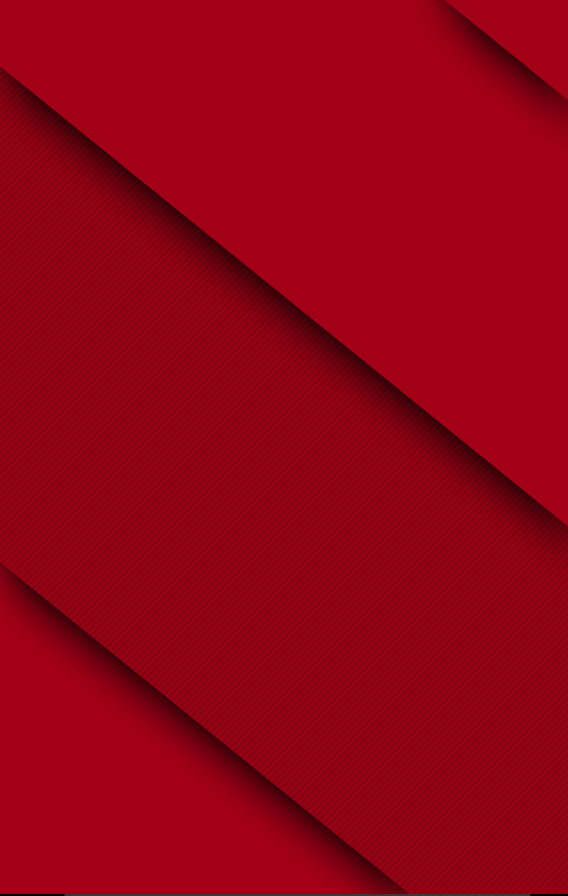
A WebGL 1 fragment shader for this background:

```glsl
precision highp float;
// Red diagonal panels with soft shadows over a finely striped band.

uniform vec2 u_resolution;

const float SLOPE = 0.81;
const float SHADOW_WIDTH = 0.058;
const float SHADOW_STRENGTH = 0.66;
const float STRIPES_PER_HEIGHT = 128.0;

const vec3 PANEL_RED = vec3(0.635, 0.0, 0.088);
const vec3 STRIPE_LIGHT = vec3(0.61, 0.005, 0.08);
const vec3 STRIPE_DARK = vec3(0.51, 0.01, 0.07);
const vec3 RULE_GREY = vec3(0.22, 0.22, 0.23);

// Signed distance to a falling diagonal, positive above it.
float diagonal(vec2 p, float height) {
  return (p.y + SLOPE * p.x - height) / sqrt(1.0 + SLOPE * SLOPE);
}

// Coverage of the positive side, smoothed over one pixel.
float cover(float d, float pixel) {
  return smoothstep(-0.5 * pixel, 0.5 * pixel, d);
}

// Brightness below an edge, with the shadow softened at both ends.
float shade(float d, float x, float start, float end) {
  float falloff = 1.0 - clamp(-d / SHADOW_WIDTH, 0.0, 1.0);
  float ends = smoothstep(-0.05, 0.05, x - start)
             * smoothstep(-0.05, 0.05, end - x);
  return 1.0 - SHADOW_STRENGTH * falloff * falloff * ends;
}

// Thin stripes rising to the right.
vec3 stripes(vec2 p) {
  float wave = 0.5 + 0.5 * sin(6.28319 * STRIPES_PER_HEIGHT * (p.x - p.y));
  return mix(STRIPE_DARK, STRIPE_LIGHT, wave);
}

void main() {
  float pixel = 1.0 / u_resolution.y;
  vec2 p = gl_FragCoord.xy * pixel;
  float width = u_resolution.x * pixel;

  float lowerEdge = diagonal(p, 0.3724);
  float middleEdge = diagonal(p, 0.926);
  float upperEdge = diagonal(p, 1.4018);

  // Panels stacked from the bottom corner to the top corner.
  vec3 color = PANEL_RED * shade(lowerEdge, p.x, 0.0, 0.46);
  vec3 band = stripes(p) * shade(middleEdge, p.x, 0.0, width);
  color = mix(color, band, cover(lowerEdge, pixel));
  vec3 panel = PANEL_RED * shade(upperEdge, p.x, 0.496, width);
  color = mix(color, panel, cover(middleEdge, pixel));
  color = mix(color, PANEL_RED, cover(upperEdge, pixel));

  // Thin rule along the bottom, black at its ends.
  float inner = cover(p.x - 0.072, pixel) * cover(width - 0.042 - p.x, pixel);
  color = mix(RULE_GREY * inner, color, cover(p.y - 0.0022, pixel));

  gl_FragColor = vec4(color, 1.0);
}
```
